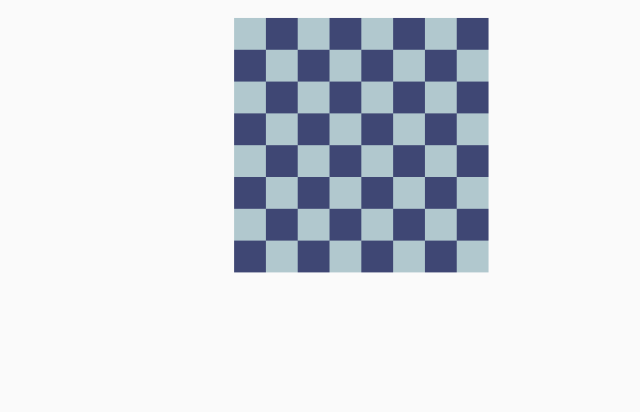
Reproduce this pattern procedurally as a WebGL 2 fragment shader.

```glsl
#version 300 es
precision highp float;

#define BOARD_CORNER vec2(0.5682, 0.3388)
#define CELL_SIZE 0.0772
#define CELL_COUNT 8.0
#define PAPER_COLOR vec3(0.980, 0.980, 0.980)
#define LIGHT_COLOR vec3(0.694, 0.784, 0.808)
#define DARK_COLOR vec3(0.247, 0.278, 0.455)

uniform vec2 u_resolution;
out vec4 fragColor;

// Square wave of period two cells, softened across one pixel at each edge
vec2 squareWave(vec2 cell, float pixel) {
    vec2 side = 1.0 - 2.0 * mod(floor(cell), 2.0);
    vec2 edgeDistance = abs(cell - floor(cell + 0.5));
    return side * clamp(2.0 * edgeDistance / pixel, 0.0, 1.0);
}

// Pixel coverage of the square board, with cell units throughout
float boardCoverage(vec2 cell, float pixel) {
    vec2 inset = 0.5 * CELL_COUNT - abs(cell - 0.5 * CELL_COUNT);
    vec2 coverage = clamp(0.5 + inset / pixel, 0.0, 1.0);
    return coverage.x * coverage.y;
}

void main() {
    // Canvas height is one unit
    vec2 position = gl_FragCoord.xy / u_resolution.y;
    vec2 cell = (position - BOARD_CORNER) / CELL_SIZE;
    float pixel = 1.0 / (u_resolution.y * CELL_SIZE);

    // Holding the outer cells steady keeps the border free of blending
    vec2 wave = squareWave(clamp(cell, 0.5, CELL_COUNT - 0.5), pixel);
    float darkness = 0.5 + 0.5 * wave.x * wave.y;
    vec3 board = mix(LIGHT_COLOR, DARK_COLOR, darkness);

    fragColor = vec4(mix(PAPER_COLOR, board, boardCoverage(cell, pixel)), 1.0);
}
```
